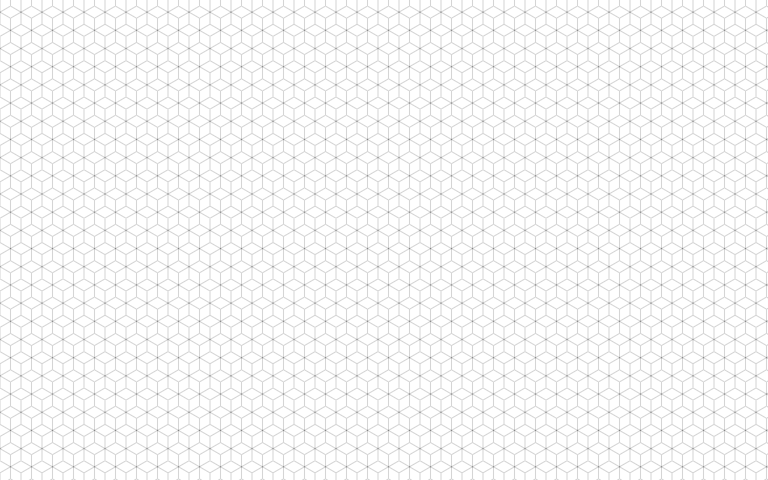
A Shadertoy shader for this pattern:

```glsl
// Hairline isometric cubes: a rhombille tiling on a white ground.
// Space is folded into pointy-top hexagons; each one holds three crossing
// lines that run to its corners, and neighbours join up into cubes.

#define CELLS_ACROSS 36.571          // hexagons per canvas width
#define LINE_WIDTH   0.0095          // in hexagon widths
#define PAPER_COLOR  vec3(1.0)
#define INK_COLOR    vec3(0.13)

const float SQRT3 = 1.7320508;

// Offset from the centre of the nearest hexagon, hexagon width = 1
vec2 hexCell(vec2 p) {
    vec2 period = vec2(1.0, SQRT3);
    vec2 a = mod(p, period) - 0.5 * period;
    vec2 b = mod(p - 0.5 * period, period) - 0.5 * period;
    return dot(a, a) < dot(b, b) ? a : b;
}

// Running integral of a tent filter spanning -1 to 1
float tentIntegral(float x) {
    x = clamp(x, -1.0, 1.0);
    return 0.5 + x - 0.5 * x * abs(x);
}

// Filtered coverage of a line, which keeps its weight below one pixel
float lineCoverage(float dist, float pixel) {
    float halfWidth = 0.5 * LINE_WIDTH;
    return tentIntegral((dist + halfWidth) / pixel)
         - tentIntegral((dist - halfWidth) / pixel);
}

void mainImage(out vec4 fragColor, in vec2 fragCoord) {
    float pixel = CELLS_ACROSS / iResolution.x;

    // Hexagon corners of the first row touch the top edge
    vec2 fromTopLeft = vec2(fragCoord.x, iResolution.y - fragCoord.y) * pixel;
    vec2 cell = hexCell(fromTopLeft - vec2(0.0, 1.0 / SQRT3));

    // One upright and two slanted lines, adding up where they cross
    float ink = lineCoverage(cell.x, pixel);
    ink += lineCoverage(dot(cell, vec2(0.5, 0.5 * SQRT3)), pixel);
    ink += lineCoverage(dot(cell, vec2(0.5, -0.5 * SQRT3)), pixel);

    fragColor = vec4(mix(PAPER_COLOR, INK_COLOR, min(ink, 1.0)), 1.0);
}
```
